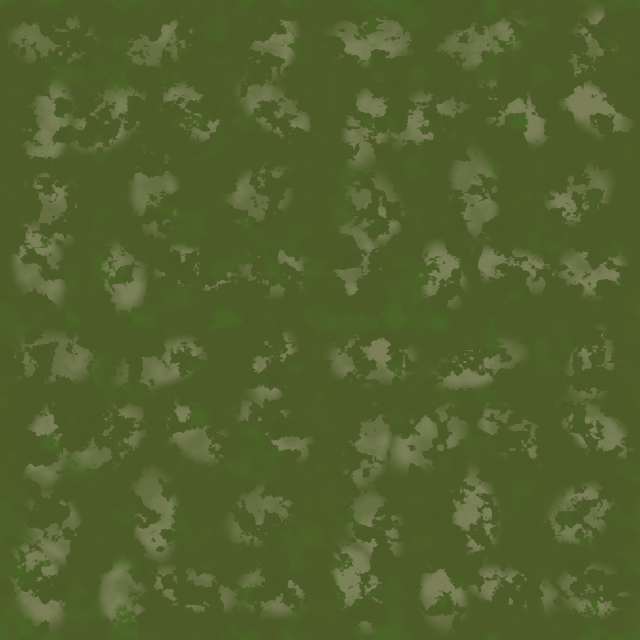
Reproduce this texture procedurally as a WebGL 1 fragment shader.

```glsl
precision highp float;

// Mossy olive ground with pale, worn lichen patches, tiled two by two.
// Every tile shares one staggered layout of tilted ellipses; fractal noise
// running across the whole canvas erodes each patch differently.

uniform vec2 u_resolution;

const float TILES = 2.0;            // repeats across and down
const int ROWS = 4;                 // patch rows per tile
const int MAX_COLUMNS = 4;          // rows alternate four and three patches
const float JITTER = 0.07;          // patch displacement, in tile units
const float MARGIN = 0.02;          // bare rim inside each tile
const vec2 LONG_RADIUS = vec2(0.115, 0.160);
const vec2 SHORT_RADIUS = vec2(0.070, 0.095);
const float EROSION_SCALE = 42.0;   // noise cells across the canvas
const float EROSION_GAIN = 0.62;
const float MOSS_SCALE = 26.0;
const float FADE_SCALE = 24.0;
const float SMOOTH_GAIN = 0.5;
const float EDGE_SOFTNESS = 0.065;

const vec3 OLIVE = vec3(0.298, 0.358, 0.158);
const vec3 OCHRE = vec3(0.306, 0.358, 0.150);
const vec3 MOSS = vec3(0.295, 0.420, 0.150);
const vec3 LICHEN = vec3(0.500, 0.515, 0.365);

float hash(vec2 p) {
  return fract(sin(dot(p, vec2(127.1, 311.7))) * 43758.5453);
}

// Value noise that wraps after "period" cells
float noise(vec2 p, float period, float seed) {
  vec2 i = floor(p);
  vec2 f = fract(p);
  f = f * f * (3.0 - 2.0 * f);
  vec2 lo = mod(i, period) + seed;
  vec2 hi = mod(i + 1.0, period) + seed;
  return mix(mix(hash(lo), hash(vec2(hi.x, lo.y)), f.x),
             mix(hash(vec2(lo.x, hi.y)), hash(hi), f.x), f.y);
}

// Four octaves, normalised to 0..1
float fbm(vec2 uv, float scale, float gain, float seed) {
  float sum = 0.0;
  float total = 0.0;
  float amp = 1.0;
  for (int i = 0; i < 4; i++) {
    sum += amp * noise(uv * scale, scale, seed);
    total += amp;
    scale *= 2.0;
    seed += 17.3;
    amp *= gain;
  }
  return sum / total;
}

// Soft ellipse of one patch, kept wholly inside the tile
float patchFalloff(vec2 p, vec2 cell, float columns) {
  float angle = 3.14159 * hash(cell + 3.7);
  vec2 axis = vec2(cos(angle), sin(angle));
  vec2 radius = vec2(mix(LONG_RADIUS.x, LONG_RADIUS.y, hash(cell + 11.2)),
                     mix(SHORT_RADIUS.x, SHORT_RADIUS.y, hash(cell + 23.9)));
  vec2 reach = vec2(length(radius * axis), length(radius * axis.yx)) + MARGIN;

  vec2 shift = vec2(hash(cell + 31.4), hash(cell + 47.8)) - 0.5;
  vec2 center = (cell + 0.5) / vec2(columns, float(ROWS)) + JITTER * shift;
  vec2 d = p - clamp(center, reach, 1.0 - reach);
  d = vec2(dot(d, axis), dot(d, vec2(-axis.y, axis.x))) / radius;
  return 1.0 - smoothstep(0.6, 1.15, length(d));
}

void main() {
  vec2 uv = gl_FragCoord.xy / u_resolution;
  vec2 tile = floor(uv * TILES);
  vec2 p = fract(uv * TILES);

  float erosion = fbm(uv, EROSION_SCALE, EROSION_GAIN, 5.0);
  float fade = fbm(uv, FADE_SCALE, SMOOTH_GAIN, 61.0);
  float moss = fbm(uv, MOSS_SCALE, SMOOTH_GAIN, 113.0);

  // Lichen: shared layout, with wear chosen per patch and per tile
  float lichen = 0.0;
  float nearby = 0.0;
  for (int y = 0; y < ROWS; y++) {
    float columns = float(MAX_COLUMNS) - mod(float(y), 2.0);
    for (int x = 0; x < MAX_COLUMNS; x++) {
      if (float(x) >= columns) break;
      vec2 cell = vec2(float(x), float(y));
      float falloff = patchFalloff(p, cell, columns);
      float wear = hash(cell + tile * 7.0 + 71.6);
      float solid = smoothstep(0.93, 1.0, wear);
      float threshold = mix(0.49, 0.43, wear) - 0.10 * solid
                      + 0.09 * (1.0 - falloff);
      float softness = EDGE_SOFTNESS * (0.6 + fade + 2.0 * solid);
      float cover = smoothstep(threshold, threshold + softness, erosion);
      lichen = max(lichen, cover * falloff);
      nearby = max(nearby, falloff);
    }
  }
  lichen *= mix(0.48, 0.92, smoothstep(0.3, 0.7, fade));

  // Ground: ochre along the upright seams, moss along the level ones
  vec2 seam = 1.0 - smoothstep(0.0, 0.08, min(p, 1.0 - p));
  float mossAmount = smoothstep(0.52, 0.80, moss + 0.04 * seam.y);
  mossAmount *= 0.42 + 0.2 * max(seam.y, nearby);
  vec3 color = mix(OLIVE, OCHRE, 0.5 * seam.x);
  color = mix(color, MOSS, mossAmount);
  color *= 1.0 + 0.04 * (erosion - 0.5);

  gl_FragColor = vec4(mix(color, LICHEN, lichen), 1.0);
}
```
